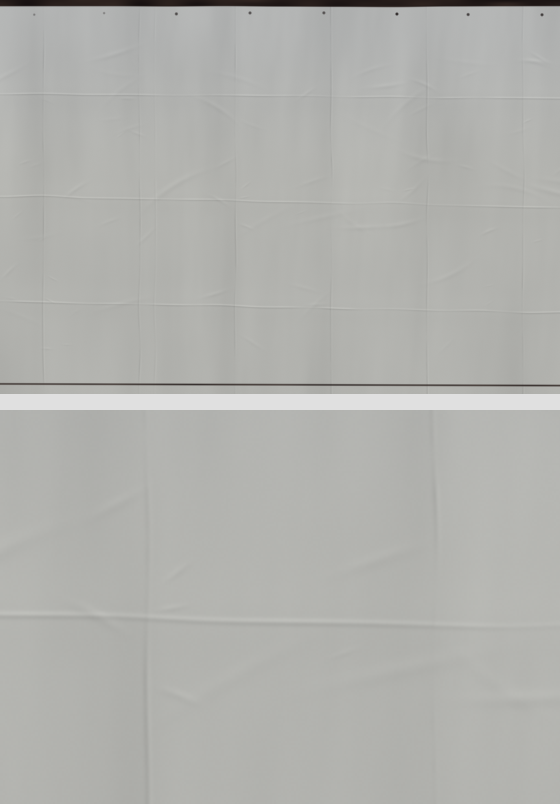
Top: the whole. Bottom: its middle third, enlarged.
Reproduce this texture procedurally as a Shadertoy shader.

```glsl
// A pale tarpaulin hung from eyelets, with a grid of storage folds,
// soft hanging drapes and long wrinkles gathered near the fold crossings.
// Folds and wrinkles are signed ridges summed into one shading value.
#define FOLD_SPACING vec2(0.2435, 0.268)
#define FOLD_ORIGIN vec2(0.1115, 0.221)
#define FOLD_WIDTH 0.0027
#define EYELET_SPACING 0.184
#define EYELET_ORIGIN vec2(0.0836, 0.962)
#define TOP_EDGE 0.983
#define BOTTOM_GAP 0.0235
#define WRINKLES 80
#define CLOTH vec3(0.690, 0.692, 0.676)
#define GAP_DARK vec3(0.09, 0.065, 0.065)
#define GAP_BROWN vec3(0.19, 0.145, 0.13)

float hash(vec2 p) {
    vec3 q = fract(p.xyx * 0.1031);
    q += dot(q, q.yzx + 33.33);
    return fract((q.x + q.y) * q.z);
}

float noise(vec2 p) {
    vec2 i = floor(p), f = fract(p);
    f = f * f * (3.0 - 2.0 * f);
    return mix(mix(hash(i), hash(i + vec2(1, 0)), f.x),
               mix(hash(i + vec2(0, 1)), hash(i + vec2(1, 1)), f.x), f.y);
}

float fbm(vec2 p) {
    float sum = 0.0, gain = 0.5;
    for (int i = 0; i < 4; i++) {
        sum += gain * noise(p);
        p = p * 2.03 + 17.1;
        gain *= 0.5;
    }
    return sum;
}

// Light on the positive side of a line, shadow on the other
float ridge(float d, float width) {
    float t = d / width;
    return 1.6 * t * exp(-t * t);
}

float foldGrid(vec2 p) {
    // Rows sag to the right, more strongly on the lower ones
    float sag = (p.x - 0.71) * mix(0.020, 0.009, smoothstep(0.5, 0.76, p.y));
    vec2 bent = p + vec2(0.005 * (noise(p * vec2(3, 9)) - 0.5),
                         sag + 0.006 * (noise(p * vec2(9, 2)) - 0.5));
    vec2 cell = (bent - FOLD_ORIGIN) / FOLD_SPACING;
    vec2 line = floor(cell + 0.5);
    vec2 d = (cell - line) * FOLD_SPACING;
    float rowMask = step(-0.5, line.y) * step(line.y, 2.5);
    // Creases fade out and return along their length
    float rowWear = smoothstep(0.05, 0.85, noise(vec2(p.x * 14.0, line.y * 7.0)));
    float columnWear = smoothstep(0.2, 0.95, fbm(vec2(line.x * 7.3, p.y * 14.0)) * 1.2);
    float shade = rowMask * mix(0.025, 0.085, rowWear) * ridge(d.y, FOLD_WIDTH);
    shade += 0.055 * columnWear * ridge(d.x, FOLD_WIDTH);
    shade -= 0.020 * columnWear * exp(-d.x * d.x / 0.000012);
    // Broad shading where each panel tilts toward its folds
    shade += 0.016 * ridge(d.x, 0.035) + 0.009 * rowMask * ridge(d.y, 0.03);
    // A second crease beside one of the columns
    return shade + 0.035 * ridge(bent.x - 0.394, FOLD_WIDTH) * columnWear;
}

float wrinkles(vec2 p) {
    float shade = 0.0;
    for (int i = 0; i < WRINKLES; i++) {
        vec2 seed = vec2(float(i) * 3.7 + 1.0, 5.3);
        vec4 r = vec4(hash(seed), hash(seed + 11.0), hash(seed + 23.0), hash(seed + 37.0));
        vec2 crossing = floor(vec2(r.x * 6.0, r.y * 3.0));
        vec2 scatter = vec2(hash(seed + 51.0), hash(seed + 67.0)) - 0.5;
        vec2 center = FOLD_ORIGIN + FOLD_SPACING * (crossing + scatter * vec2(0.9, 0.8));
        float angle = (r.z - 0.45) * 1.4;
        vec2 q = p - center;
        q = mat2(cos(angle), -sin(angle), sin(angle), cos(angle)) * q;
        float halfLength = mix(0.015, 0.105, r.w * r.w);
        q.y += (fract(r.x * 6.0) - 0.5) * q.x * q.x * 4.0;
        float taper = exp(-2.0 * q.x * q.x / (halfLength * halfLength));
        float strength = mix(0.010, 0.040, fract(r.y * 7.0));
        shade += strength * taper * ridge(q.y, mix(0.0025, 0.0075, r.w));
    }
    return shade;
}

// Long soft folds that hang down, lean, and fade toward the hem
float drapes(vec2 p) {
    float lean = p.x + 0.16 * (1.0 - p.y) * (noise(vec2(p.x * 3.0, 4.0)) - 0.3);
    float wide = fbm(vec2(lean * 8.0, p.y * 1.6)) - 0.47;
    float fine = noise(vec2(lean * 60.0, p.y * 3.0)) - 0.5;
    return wide * mix(0.075, 0.145, smoothstep(0.3, 0.95, p.y)) + fine * 0.006;
}

void mainImage(out vec4 fragColor, in vec2 fragCoord) {
    vec2 p = fragCoord / iResolution.y;
    float pixel = 1.0 / iResolution.y;

    // Cloth shading, cooler near the top
    float shade = foldGrid(p) + wrinkles(p) + drapes(p);
    shade += 0.035 * (fbm(p * 4.0) - 0.47) + 0.006 * (hash(floor(p * 540.0)) - 0.5);
    vec3 color = CLOTH * (1.0 + shade);
    color += vec3(-0.004, 0.0, 0.014) * smoothstep(0.5, 1.0, p.y);

    // Eyelets, worn to differing darkness
    float eyelet = floor((p.x - EYELET_ORIGIN.x) / EYELET_SPACING + 0.5);
    vec2 jitter = 0.014 * vec2(hash(vec2(eyelet, 3.0)) - 0.5, 0.4 * hash(vec2(eyelet, 8.0)));
    vec2 toEyelet = p - EYELET_ORIGIN - vec2(eyelet * EYELET_SPACING, 0.0) - jitter;
    float darkness = eyelet < 1.5 ? 0.35 : mix(0.6, 0.9, hash(vec2(eyelet, 5.0)));
    float radius = eyelet < 1.5 ? 0.0025 : 0.0035;
    float hole = 1.0 - smoothstep(-pixel, pixel, length(toEyelet) - radius);
    color = mix(color, GAP_DARK, hole * darkness);

    // Dark timber above the top edge and the narrow gap under the hem
    vec3 timber = mix(GAP_DARK, GAP_BROWN, noise(p * vec2(14, 90)));
    float topEdge = TOP_EDGE + 0.003 * (noise(vec2(p.x * 7.0, 2.0)) - 0.5);
    color = mix(color, timber, smoothstep(-pixel, pixel, p.y - topEdge));
    float gap = abs(p.y - BOTTOM_GAP + 0.003 * (p.x - 0.7)) - 0.0020;
    color = mix(color, timber, 0.85 * (1.0 - smoothstep(-pixel, pixel, gap)));

    fragColor = vec4(color, 1.0);
}
```
